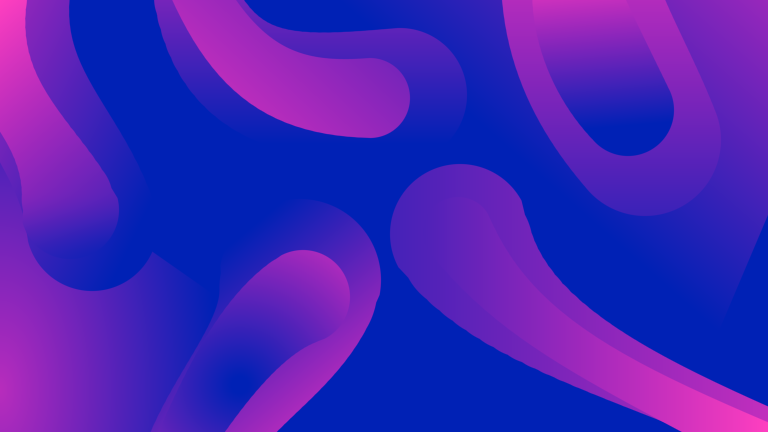
Give the GLSL for this background, as a Shadertoy shader.

```glsl
// Draws smooth liquid drops with blue, violet and pink gradients on a deep blue ground.

// Point on a cubic Bezier curve
vec2 bezier(vec2 a, vec2 b, vec2 c, vec2 d, float t) {
    float s = 1.0 - t;
    return s*s*s*a + 3.0*s*s*t*b + 3.0*s*t*t*c + t*t*t*d;
}

// Distance to a curved drop; radius holds start, end and extra width at the middle
float drop(vec2 p, vec2 a, vec2 b, vec2 c, vec2 d, vec3 radius) {
    const int STEPS = 24;
    float dist = 1e3, lastR = radius.x;
    vec2 last = a;
    for (int i = 1; i <= STEPS; i++) {
        float t = float(i) / float(STEPS);
        vec2 next = bezier(a, b, c, d, t);
        float nextR = mix(radius.x, radius.y, t) + radius.z * 4.0 * t * (1.0 - t);
        vec2 seg = next - last;
        float h = clamp(dot(p - last, seg) / dot(seg, seg), 0.0, 1.0);
        dist = min(dist, length(p - last - h * seg) - mix(lastR, nextR, h));
        last = next;
        lastR = nextR;
    }
    return dist;
}

// Paints a heat value inside a shape, with a soft one-pixel edge
float layer(float heat, float value, float dist) {
    float aa = 3.2 / iResolution.y;
    return mix(heat, max(value, 0.0), smoothstep(aa, -aa, dist));
}

// Heat 0 is blue, 0.5 violet, 1 hot pink
vec3 palette(float heat) {
    return vec3(heat, 0.13 + 0.12 * heat * heat * heat, 0.71 + 0.04 * heat);
}

void mainImage(out vec4 fragColor, in vec2 fragCoord) {
    // Canvas is 4.32 units high, y measured down from the top edge
    vec2 p = vec2(fragCoord.x, iResolution.y - fragCoord.y) * 4.32 / iResolution.y;
    float heat = 0.0;

    // Glows at the upper right and lower left
    heat = layer(heat, 0.6 + 0.14 * (p.x - 7.68) - 0.16 * p.y,
        dot(p - vec2(7.68, 2.15), vec2(0.92, 0.39)));
    heat = layer(heat, 0.72 - length(vec2(0.33, 0.18) * (p - vec2(0.0, 3.9))),
        (1.45 + 0.7 * p.x - p.y) * 0.82);

    // Upper left drop
    heat = layer(heat, 0.62 - 0.25 * p.x - 0.12 * p.y,
        drop(p, vec2(0.05, -0.3), vec2(-0.05, 0.9), vec2(0.7, 1.3), vec2(0.92, 2.25),
            vec3(0.68, 0.66, -0.08)));
    heat = layer(heat, 1.0 - 0.2 * p.x - 0.22 * p.y - 0.18 * smoothstep(1.9, 2.6, p.y),
        drop(p, vec2(-0.3, -0.3), vec2(-0.2, 0.9), vec2(0.5, 1.2), vec2(0.7, 2.1),
            vec3(0.62, 0.49, -0.25)));

    // Upper middle drop
    heat = layer(heat, 0.46 - 0.32 * p.y,
        drop(p, vec2(1.88, -0.3), vec2(2.15, 0.95), vec2(2.9, 1.0), vec2(4.0, 0.95),
            vec3(0.38, 0.67, 0.04)));
    heat = layer(heat, 0.92 - 0.14 * p.x + 0.15 * p.y,
        drop(p, vec2(1.95, -0.15), vec2(2.4, 0.75), vec2(2.9, 1.0), vec2(3.7, 0.98),
            vec3(0.27, 0.4, 0.0)));

    // Upper right drop
    heat = layer(heat, 0.7 - 0.22 * p.y,
        drop(p, vec2(5.75, -0.3), vec2(5.85, 0.4), vec2(6.15, 0.9), vec2(6.45, 1.4),
            vec3(0.74, 0.76, 0.08)));
    heat = layer(heat, 0.78 - 0.6 * p.y - 0.05 * (p.x - 5.75),
        drop(p, vec2(5.72, -0.3), vec2(5.77, 0.2), vec2(6.0, 0.7), vec2(6.28, 1.1),
            vec3(0.38, 0.46, 0.08)));

    // Lower middle drop
    heat = layer(heat, 0.1 + 0.25 * (p.x - 3.0) + 0.3 * (p.y - 2.2),
        drop(p, vec2(1.95, 4.55), vec2(2.3, 3.85), vec2(2.9, 3.45), vec2(3.0, 2.8),
            vec3(0.5, 0.81, -0.04)));
    heat = layer(heat, 0.46 * length(p - vec2(2.4, 3.85)) - 0.04,
        drop(p, vec2(1.8, 4.5), vec2(2.15, 3.85), vec2(2.55, 3.2), vec2(3.03, 2.97),
            vec3(0.27, 0.47, 0.0)));

    // Lower right drop
    heat = layer(heat, 0.28 + 0.13 * (p.x - 4.0),
        drop(p, vec2(4.6, 2.34), vec2(5.1, 3.35), vec2(6.4, 3.78), vec2(8.0, 4.5),
            vec3(0.7, 0.27, -0.12)));
    heat = layer(heat, 0.34 + 0.2 * (p.x - 4.4),
        drop(p, vec2(4.58, 2.32), vec2(5.2, 3.35), vec2(6.2, 3.78), vec2(8.0, 4.65),
            vec3(0.35, 0.27, -0.1)));

    fragColor = vec4(palette(clamp(heat, 0.0, 1.0)), 1.0);
}
```
